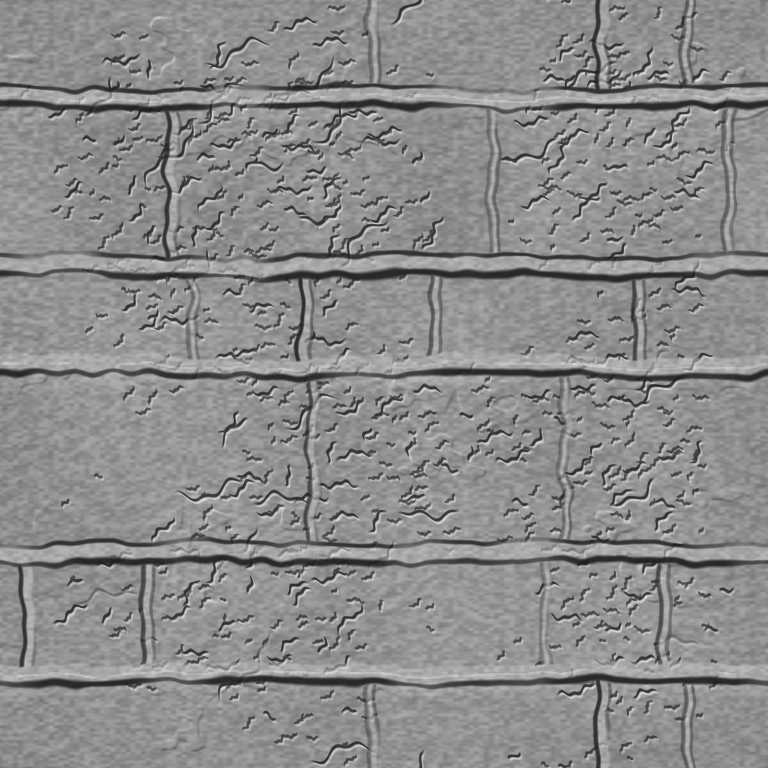
Write a WebGL 2 fragment shader that draws this texture map.

```glsl
#version 300 es
precision highp float;

#define FACE_TONE 0.575
#define MORTAR_TONE 0.66
#define SHADOW_TONE 0.12
#define BED_HALF 0.0105
#define HEAD_HALF 0.0065
#define GROOVE 0.0045
#define CRACK_HALF 0.0026
#define RELIEF 0.27
#define LIGHT_STEP vec2(-0.0022, 0.0032)
#define GRAIN 0.13

uniform vec2 u_resolution;
out vec4 fragColor;

const float TAU = 6.28318;
const int COURSES = 5;
// Bed joint heights and the head joints of the course above each bed
const float beds[COURSES] = float[](0.125, 0.281, 0.525, 0.655, 0.874);
const vec4 heads[COURSES] = vec4[](
    vec4(0.036, 0.193, 0.710, 0.865), vec4(0.408, 0.737, 0.737, 0.408),
    vec4(0.251, 0.398, 0.568, 0.833), vec4(0.224, 0.642, 0.949, 0.949),
    vec4(0.486, 0.785, 0.896, 0.896));

struct Brick { float toBottom, toTop, toHead, proud, jointSeed; };

float hash(vec2 p) {
    return fract(sin(dot(p, vec2(127.1, 311.7))) * 43758.5);
}

// Value noise that wraps on the unit square
float noise(vec2 p, vec2 grid) {
    p *= grid;
    vec2 i = floor(p), f = fract(p);
    f = f * f * (3.0 - 2.0 * f);
    float a = hash(mod(i, grid)), b = hash(mod(i + vec2(1, 0), grid));
    float c = hash(mod(i + vec2(0, 1), grid)), d = hash(mod(i + 1.0, grid));
    return mix(mix(a, b, f.x), mix(c, d, f.x), f.y);
}

// Distances to the joints around a point, with wavering courses
Brick findBrick(vec2 p) {
    vec2 q = p;
    q.y += 0.003 * sin(TAU * (2.0 * p.x + p.y)) + 0.0015 * sin(TAU * (7.0 * p.x + 3.0 * p.y));
    q.x += 0.002 * sin(TAU * (9.0 * p.y + p.x)) + 0.001 * sin(TAU * (23.0 * p.y + 2.0 * p.x));
    q += 0.007 * (vec2(noise(p, vec2(36)), noise(p.yx, vec2(41))) - 0.5);
    int course = 0;
    float rise = 1.0;
    for (int i = 0; i < COURSES; i++) {
        float above = fract(q.y - beds[i]);
        if (above < rise) { rise = above; course = i; }
    }
    float span = fract(beds[(course + 1) % COURSES] - beds[course]);
    Brick b = Brick(rise, span - rise, 1.0, step(0.2, span), 0.0);
    for (int i = 0; i < 4; i++) {
        float joint = heads[course][i];
        float dx = fract(q.x - joint + 0.5) - 0.5;
        if (abs(dx) < abs(b.toHead)) { b.toHead = dx; b.jointSeed = hash(vec2(joint, 2.0)); }
    }
    return b;
}

// Cellular scatter of bent, tapering cracks that gather in patches
float cracks(vec2 p, float grid, float amount) {
    vec2 g = p * grid, cell = floor(g);
    float depth = 0.0;
    for (int y = -1; y <= 1; y++) for (int x = -1; x <= 1; x++) {
        vec2 corner = cell + vec2(x, y), id = mod(corner, grid);
        float seed = hash(id + grid);
        if (seed > amount * smoothstep(0.2, 0.75, noise(id / grid, vec2(5)))) continue;
        vec2 d = g - corner - vec2(hash(id + 3.1), hash(id + 7.7));
        float a = mix(-0.25, 1.1, hash(id + 5.3));
        d = mat2(cos(a), -sin(a), sin(a), cos(a)) * d;
        d.y += 0.08 * sin(d.x * 7.0 + seed * 40.0) + 0.035 * sin(d.x * 19.0);
        float reach = mix(0.2, 0.65, hash(id + 9.4));
        float taper = max(1.0 - abs(d.x) / reach, 0.0);
        float width = CRACK_HALF * grid * sqrt(taper);
        float line = 1.0 - smoothstep(0.3 * width, width + 0.0012 * grid, abs(d.y));
        depth = max(depth, line * smoothstep(0.0, 0.3, taper));
    }
    return depth;
}

// Height in x, crack depth in y
vec2 surface(vec2 p) {
    Brick b = findBrick(p);
    float pit = max(cracks(p, 22.0, 0.75), 0.75 * cracks(p, 46.0, 0.55));
    pit = max(pit, cracks(p, 10.0, 0.55) * mix(0.35, 1.0, b.proud));
    // Peeled plates with a ragged crust along the tops of tall courses
    float rough = 0.5 * noise(p, vec2(9, 12)) + 0.3 * noise(p, vec2(24, 31)) + 0.2 * noise(p, vec2(59, 67));
    float crust = b.proud * (1.0 - smoothstep(0.012, 0.045, b.toTop));
    float patchy = smoothstep(0.4, 0.75, noise(p + 0.37, vec2(6)));
    float plate = smoothstep(0.57, 0.62, rough + 0.2 * crust) * max(patchy, crust);
    float bumps = noise(p, vec2(64, 90)) * 0.28 + noise(p, vec2(130, 210)) * 0.16;
    return vec2(0.55 * plate + bumps - 0.7 * pit, pit);
}

float groove(float d, float width) {
    return 1.0 - smoothstep(0.25 * width, width, abs(d));
}

void main() {
    vec2 p = gl_FragCoord.xy / u_resolution;
    Brick b = findBrick(p);
    vec2 here = surface(p);
    float lit = here.x - surface(p + LIGHT_STEP).x;

    // Mortar, narrower in the head joints
    float bed = 1.0 - smoothstep(BED_HALF - 0.002, BED_HALF + 0.002, min(b.toBottom, b.toTop));
    float headHalf = HEAD_HALF * mix(0.7, 1.15, b.jointSeed);
    float head = 1.0 - smoothstep(headHalf - 0.002, headHalf + 0.002, abs(b.toHead));
    float mortar = max(bed, head);

    // Faces, crust and fine grain
    float tone = FACE_TONE + 0.06 * (noise(p, vec2(7)) - 0.5);
    tone += 0.06 * b.proud * (1.0 - smoothstep(0.015, 0.04, b.toTop));
    tone = mix(tone, MORTAR_TONE, mortar);
    tone += GRAIN * (noise(p, vec2(150, 260)) - 0.5);
    tone += RELIEF * lit * mix(1.0, 0.5, mortar);
    tone = mix(tone, SHADOW_TONE, 0.7 * here.y * (1.0 - 0.8 * mortar));

    // Shadow grooves beside the joints
    float wear = smoothstep(0.15, 0.6, noise(p, vec2(13, 9)));
    float shade = groove(b.toTop - BED_HALF - 0.002, GROOVE * mix(0.9, 1.6, wear)) * mix(0.65, 1.0, wear);
    shade = max(shade, groove(b.toBottom - BED_HALF - 0.001, GROOVE) * b.proud * mix(0.3, 0.9, wear));
    float besideHead = max(groove(b.toHead + headHalf, GROOVE) * mix(0.3, 1.0, b.jointSeed),
                           groove(b.toHead - headHalf, 0.8 * GROOVE) * 0.45 * wear);
    shade = max(shade, besideHead * (1.0 - bed));
    tone = mix(tone, SHADOW_TONE, 0.92 * shade);

    fragColor = vec4(vec3(clamp(tone, 0.06, 0.86)), 1.0);
}
```
